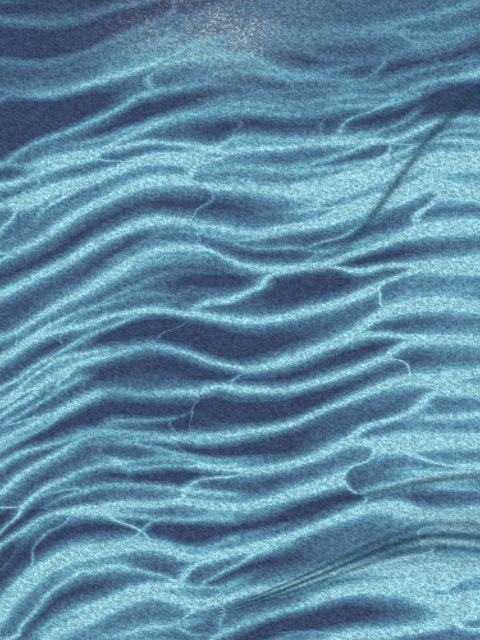
Reproduce this texture procedurally as a WebGL 1 fragment shader.

```glsl
precision highp float;
// Dyed blue cloth: bright cyan ripples enclose dark, lens-shaped pools.
// Stretched Voronoi borders, bent along a wavy flow, give the ripples;
// shadowed folds, a dusty patch and a fine weave are laid on top.
uniform vec2 u_resolution;

#define CELLS vec2(3.3, 16.5)      // pools per canvas height, across and up
#define FINE_CELLS vec2(5.0, 27.0) // secondary ripples
#define GLOW 0.0125                // fall-off of a ripple
#define WAVE 0.019                 // height of the flow's swell
#define ZIGZAG 0.06                // raggedness of pool ends
#define END_THINNING 2.2           // how much thinner upright borders are
#define FINE_AMOUNT 0.75
#define STREAKS 0.95               // strength of broad dye streaks
#define CONTRAST 1.22
#define GRAIN 0.5
#define DUST 0.34

vec2 hash2(vec2 p) {
  vec3 a = fract(p.xyx * vec3(0.1031, 0.1030, 0.0973));
  a += dot(a, a.yzx + 33.33);
  return fract((a.xx + a.yz) * a.zy);
}

float noise(vec2 p) {
  vec2 i = floor(p), f = fract(p);
  f = f * f * (3.0 - 2.0 * f);
  return mix(mix(hash2(i).x, hash2(i + vec2(1, 0)).x, f.x),
             mix(hash2(i + vec2(0, 1)).x, hash2(i + vec2(1, 1)).x, f.x), f.y);
}

float fbm(vec2 p) {
  return 0.55 * noise(p) + 0.3 * noise(p * 2.1 + 7.3) + 0.15 * noise(p * 4.3 + 3.1);
}

// Distance to the nearest cell border in canvas units; upright borders thinned
float borderDistance(vec2 p, vec2 cells) {
  vec2 q = p * cells, base = floor(q), f = fract(q), nearest = vec2(0.0);
  float best = 9.0, border = 9.0;
  for (int j = -1; j <= 1; j++)
    for (int i = -1; i <= 1; i++) {
      vec2 g = vec2(float(i), float(j));
      vec2 r = g + 0.05 + 0.9 * hash2(base + g + 40.0) - f;
      if (dot(r, r) < best) { best = dot(r, r); nearest = r; }
    }
  for (int j = -2; j <= 2; j++)
    for (int i = -2; i <= 2; i++) {
      vec2 g = vec2(float(i), float(j));
      vec2 r = g + 0.05 + 0.9 * hash2(base + g + 40.0) - f;
      vec2 across = r - nearest, normal = across * cells;
      if (dot(across, across) > 0.0001) {
        float upright = abs(normal.x) / length(normal);
        float d = dot(0.5 * (r + nearest), across) / length(normal);
        border = min(border, d * (1.0 + END_THINNING * upright) + 0.009 * upright * upright);
      }
    }
  return border;
}

float ripple(vec2 p, vec2 cells, float width) {
  float d = borderDistance(p, cells);
  return exp(-(sqrt(d * d + 0.000016) - 0.004) / width);
}

// Straightens the flow: rising at the left, a trough, then rising again
vec2 flow(vec2 p) {
  float trough = 0.27 + 0.3 * p.y;
  float left = max(0.3 - p.x, 0.0);
  float lift = 0.16 * p.x - WAVE * cos(14.0 * (p.x - trough))
             - 0.65 * left * left * (1.0 - p.y);
  lift += 0.05 * (noise(p * vec2(4.0, 5.0)) - 0.5) + 0.014 * (noise(p * 13.0) - 0.5);
  float ragged = ZIGZAG * (noise(p * vec2(16.0, 42.0)) - 0.5);
  return vec2(p.x + ragged, p.y - lift + 1.0);
}

vec3 dye(float t) {
  vec3 c = mix(vec3(0.22, 0.28, 0.41), vec3(0.27, 0.38, 0.50), smoothstep(0.0, 0.2, t));
  c = mix(c, vec3(0.30, 0.45, 0.57), smoothstep(0.17, 0.38, t));
  c = mix(c, vec3(0.35, 0.54, 0.65), smoothstep(0.36, 0.56, t));
  c = mix(c, vec3(0.41, 0.65, 0.74), smoothstep(0.54, 0.74, t));
  return mix(c, vec3(0.57, 0.79, 0.84), smoothstep(0.72, 0.98, t));
}

// Soft dark line at signed offset d
float crease(float d, float width) { return exp(-d * d / (width * width)); }

void main() {
  vec2 p = gl_FragCoord.xy / u_resolution.y;
  vec2 q = flow(p);
  float top = smoothstep(0.7, 1.0, p.y + 0.08 * (noise(p * 5.0) - 0.5));

  // Ripples, finer filaments and broad streaks of dye
  float tone = ripple(q, CELLS, GLOW * (0.6 + 0.9 * noise(q * vec2(4.0, 11.0))));
  tone *= 0.7 + 0.4 * noise(q * vec2(5.0, 8.0) + 2.0);
  float fine = ripple(q + 3.7, FINE_CELLS, GLOW * 0.6);
  float mask = smoothstep(0.35, 0.65, noise(q * vec2(4.0, 11.0) + 9.0));
  tone += FINE_AMOUNT * fine * mask * (1.0 - tone);
  float streaks = fbm(q * vec2(3.5, 17.0)) - 0.5;
  tone += 0.04 + STREAKS * streaks * (1.0 - 0.45 * tone);
  tone = mix(tone, 0.3 + 1.1 * streaks + 0.15 * tone, 0.75 * top);
  tone += 0.2 * smoothstep(0.4, 0.75, p.x) * smoothstep(0.9, 0.65, p.y) - 0.1 * top;
  tone = 0.5 + CONTRAST * (tone - 0.5);
  vec3 color = dye(clamp(tone, 0.0, 1.0));

  // Folds: one steep crease, one shallow, and a fan of thin greenish lines
  float steep = p.y - 0.58 - 0.28 * smoothstep(0.48, 0.78, p.x) - 0.01 * noise(p * 18.0);
  float shade = 0.6 * crease(steep, 0.011) * smoothstep(0.49, 0.57, p.x);
  float shallow = p.y - 0.205 - 0.05 * smoothstep(0.42, 0.75, p.x);
  shade += 0.6 * crease(shallow, 0.006) * smoothstep(0.42, 0.6, p.x);
  float fan = p.y - 0.035 - 0.125 * smoothstep(0.27, 0.7, p.x);
  float spread = 0.01 + 0.035 * smoothstep(0.3, 0.75, p.x);
  float lines = 0.5 + 0.5 * sin(14.0 * fan / spread + 5.0 * noise(p * 6.0));
  shade += crease(fan, spread * 0.75) * (0.25 + 0.5 * lines) * smoothstep(0.29, 0.42, p.x);
  color = mix(color, vec3(0.15, 0.26, 0.33), min(shade, 0.8));

  // Worn, dusty patch with warm specks
  vec2 fromDust = (p - vec2(0.33, 0.955)) / vec2(0.13, 0.06);
  float dust = exp(-dot(fromDust, fromDust)) * (0.3 + 0.7 * noise(p * vec2(35.0, 60.0)));
  float specks = smoothstep(0.5, 0.85, noise(p * 330.0));
  color = mix(color, vec3(0.72, 0.72, 0.70), dust * (DUST + 0.6 * specks));

  // Slanted weave and fine grain
  vec2 w = mat2(0.94, 0.34, -0.34, 0.94) * p;
  float weave = 0.55 * noise(w * vec2(230.0, 420.0)) + 0.45 * noise(p * 500.0 + 5.0) - 0.5;
  color *= 1.0 + GRAIN * weave;
  gl_FragColor = vec4(color, 1.0);
}
```
